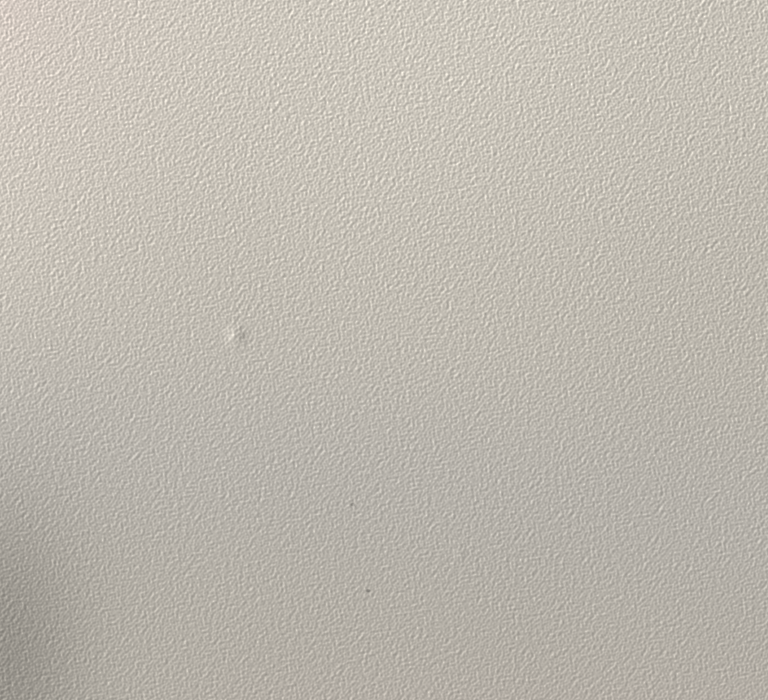
This texture is drawn by a Shadertoy shader. Its source:

```glsl
#define GRAIN_FREQ 235.0
#define GRAIN_GAIN 0.128
#define LIGHT_DIR normalize(vec2(-0.85, 0.5))
#define LIGHT_STEP 0.55
#define WALL_TINT vec3(1.0, 0.974, 0.922)
#define COOL_TINT vec3(0.992, 0.974, 0.943)
#define PINK_TINT vec3(1.015, 0.962, 0.922)

float hash(vec2 cell) {
    uvec2 q = uvec2(ivec2(cell) + 32768) * uvec2(1597u, 3813u);
    uint n = (q.x ^ (q.y << 7)) * 747796u + 28913u;
    n = ((n >> 15) ^ n) * 277803u;
    n = ((n >> 13) ^ n) * 668265u;
    return float((n >> 8) & 65535u) / 65535.0;
}

float cornerSlope(vec2 cell, vec2 offset) {
    float angle = 6.2832 * hash(cell);
    return dot(vec2(cos(angle), sin(angle)), offset);
}

// Gradient noise, roughly -0.7 to 0.7
float noise(vec2 p) {
    vec2 i = floor(p), f = p - i;
    vec2 w = f * f * f * (f * (f * 6.0 - 15.0) + 10.0);
    vec2 e = vec2(1.0, 0.0);
    float low = mix(cornerSlope(i, f), cornerSlope(i + e, f - e), w.x);
    float high = mix(cornerSlope(i + e.yx, f - e.yx), cornerSlope(i + 1.0, f - 1.0), w.x);
    return mix(low, high, w.y);
}

// Pebbled paint surface: two turned layers hide the noise lattice
float height(vec2 p) {
    vec2 turned = mat2(0.8, 0.6, -0.6, 0.8) * p;
    return noise(turned) + 0.75 * noise(p * 0.68 + 190.0);
}

// Slope facing the light, with crisper highlights than shadows
float grainShade(vec2 p) {
    vec2 d = 0.5 * LIGHT_STEP * LIGHT_DIR;
    float slope = height(p - d) - height(p + d);
    return slope + 0.45 * max(slope, 0.0) * abs(slope) - 0.035;
}

// Small raised dent: bright toward the light, dim behind it
float dentShade(vec2 p, vec2 center, float radius) {
    vec2 q = (p - center) / radius;
    return dot(q, normalize(vec2(-1.0, 0.15))) * exp(-dot(q, q));
}

float speck(vec2 p, vec2 center) {
    vec2 q = (p - center) * vec2(0.7, 1.0);
    return 1.0 - smoothstep(0.0008, 0.0034, length(q));
}

// Broad falloff of light across the wall
float wallLight(vec2 uv) {
    float light = mix(0.704, 0.806, smoothstep(0.05, 1.05, uv.y));
    light += 0.025 * exp(-7.0 * uv.x) * smoothstep(0.25, 0.65, uv.y);
    light -= 0.022 * smoothstep(0.55, 1.0, uv.x) * smoothstep(0.2, 0.7, uv.y);
    vec2 corner = (uv - vec2(0.0, 0.06)) / vec2(0.10, 0.22);
    light -= 0.11 * exp(-dot(corner, corner));
    return light + 0.006 * noise(uv * 5.0 + 12.0);
}

vec3 wallTint(vec2 uv) {
    float coolBand = exp(-pow((uv.y - 0.38 + 0.12 * uv.x) / 0.15, 2.0));
    float pinkCorner = exp(-7.0 * length((uv - vec2(0.0, 1.0)) * vec2(1.0, 0.8)));
    float pinkFloor = 0.3 * exp(-14.0 * uv.y) * smoothstep(0.1, 0.4, uv.x);
    vec3 tint = mix(WALL_TINT, COOL_TINT, 0.5 * coolBand);
    return mix(tint, PINK_TINT, min(pinkCorner + pinkFloor, 1.0));
}

void mainImage(out vec4 fragColor, in vec2 fragCoord) {
    vec2 uv = fragCoord / iResolution.xy;
    vec2 p = fragCoord / iResolution.y;

    // Relief is stronger where the light is brighter
    float relief = GRAIN_GAIN * mix(0.78, 1.12, smoothstep(0.1, 1.0, uv.y));
    float light = wallLight(uv) + relief * grainShade(p * GRAIN_FREQ);

    // Blemishes
    light += 0.19 * dentShade(p, vec2(0.337, 0.521), 0.011);
    light += 0.08 * dentShade(p, vec2(0.657, 0.210), 0.007);
    light -= 0.14 * speck(p, vec2(0.504, 0.279));
    light -= 0.16 * speck(p, vec2(0.526, 0.156));

    fragColor = vec4(clamp(light * wallTint(uv), 0.0, 1.0), 1.0);
}
```
